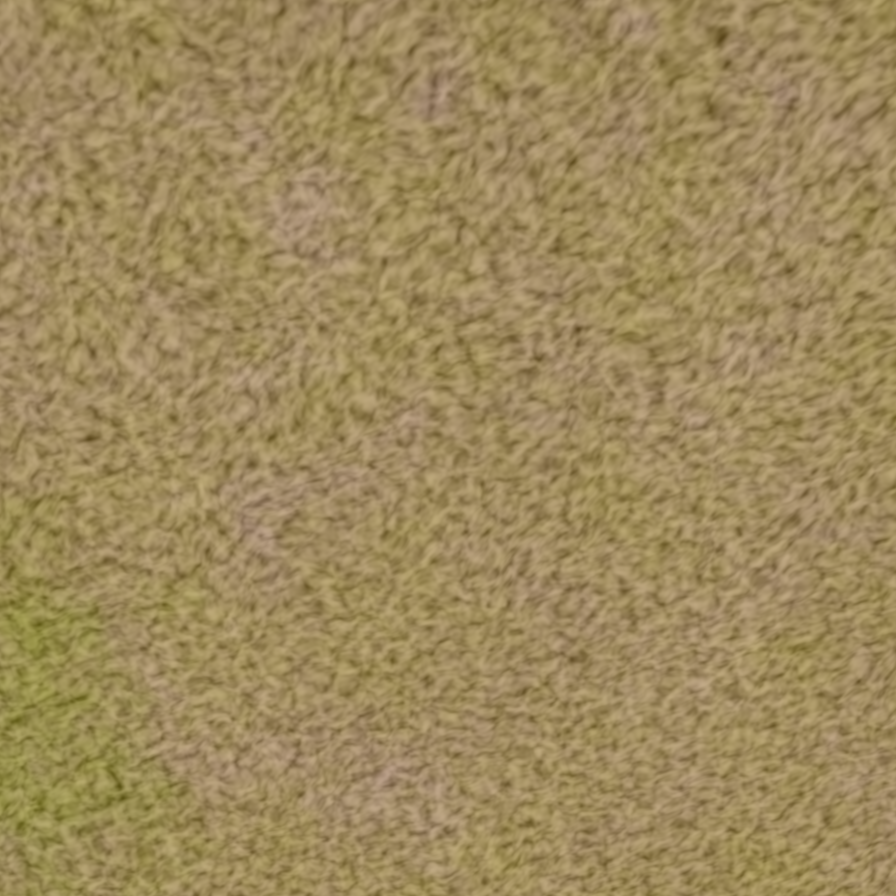
Write a WebGL 2 fragment shader that draws this texture.

```glsl
#version 300 es
precision highp float;

uniform vec2 u_resolution;
out vec4 fragColor;

const vec3 STRAW = vec3(0.623, 0.541, 0.367);      // mean dry grass colour
const vec3 SHADE = vec3(0.192, 0.188, 0.190);      // light to dark swing of the blades
const vec3 YELLOW_SHIFT = vec3(-0.012, 0.005, -0.052);
const vec3 GREEN_SHIFT = vec3(-0.055, 0.000, -0.095);
const vec3 GREY_SHIFT = vec3(0.016, 0.010, 0.045);

const vec2 BLADE_FREQ = vec2(58.0, 90.0);          // cells along and across a blade
const vec2 FINE_FREQ = vec2(112.0, 160.0);
const vec2 CLUMP_FREQ = vec2(24.0, 36.0);
const float STEEP_ANGLE = 0.85;
const float FLAT_ANGLE = 0.30;
const float FINE_GAIN = 0.52;
const float CLUMP_GAIN = 0.32;
const float SHADOW_SKEW = 0.35;
const float BEND = 0.010;                          // wander of blade directions
const float RUFFLE = 0.0045;                       // break-up of single blades
const float NEAR_SCALE = 1.22;                     // grain density at the bottom
const float FAR_SCALE = 0.80;                      // grain density at the top

uint scramble(uint v) {
  v = v * 747796405u + 2891336453u;
  v = ((v >> ((v >> 28u) + 4u)) ^ v) * 277803737u;
  return (v >> 22u) ^ v;
}

vec2 gradientAt(ivec2 cell) {
  uint h = scramble(uint(cell.x) + scramble(uint(cell.y)));
  float a = float(h & 65535u) / 65536.0 * 6.28319;
  return vec2(cos(a), sin(a));
}

float gradientNoise(vec2 p) {
  vec2 base = floor(p);
  vec2 f = p - base;
  ivec2 c = ivec2(base);
  vec2 w = f * f * f * (f * (f * 6.0 - 15.0) + 10.0);
  float a = dot(gradientAt(c), f);
  float b = dot(gradientAt(c + ivec2(1, 0)), f - vec2(1.0, 0.0));
  float d = dot(gradientAt(c + ivec2(0, 1)), f - vec2(0.0, 1.0));
  float e = dot(gradientAt(c + ivec2(1, 1)), f - vec2(1.0, 1.0));
  return mix(mix(a, b, w.x), mix(d, e, w.x), w.y);
}

vec2 noisePair(vec2 p) {
  return vec2(gradientNoise(p + 3.1), gradientNoise(p + 57.4));
}

float fractalNoise(vec2 p) {
  float sum = 0.0;
  float gain = 1.0;
  for (int i = 0; i < 3; i++) {
    sum += gain * gradientNoise(p);
    p = mat2(1.6, 1.2, -1.2, 1.6) * p + 17.3;
    gain *= 0.6;
  }
  return sum;
}

// Noise stretched along a direction
float strands(vec2 p, float angle, vec2 freq, float seed) {
  float c = cos(angle), s = sin(angle);
  return gradientNoise(vec2(c * p.x + s * p.y, c * p.y - s * p.x) * freq + seed);
}

// Mix of two strand directions, keeping the contrast even
float crossedStrands(vec2 p, float flatness, vec2 freq, float seed) {
  float steep = strands(p, STEEP_ANGLE, freq, seed);
  float level = strands(p, FLAT_ANGLE, freq, seed + 41.7);
  return mix(steep, level, flatness) / length(vec2(flatness, 1.0 - flatness));
}

void main() {
  vec2 p = gl_FragCoord.xy / min(u_resolution.x, u_resolution.y);

  // Ground seen at a slant: finer grain towards the bottom
  float density = mix(NEAR_SCALE, FAR_SCALE, p.y);
  vec2 ground = vec2((p.x - 0.5) * density, p.y * 0.5 * (NEAR_SCALE + density));
  ground += BEND * noisePair(p * 9.0) + RUFFLE * noisePair(ground * 42.0);

  // Blades and their shadows
  float flatness = smoothstep(-0.35, 0.35, gradientNoise(p * 7.0 + 8.6) + 0.35 - 0.6 * p.y);
  float blades = crossedStrands(ground, flatness, BLADE_FREQ, 5.3);
  float fine = crossedStrands(ground, flatness, FINE_FREQ, 91.2);
  float clumps = crossedStrands(ground, flatness, CLUMP_FREQ, 133.8);
  float tone = blades + FINE_GAIN * fine + CLUMP_GAIN * clumps;
  tone -= SHADOW_SKEW * (tone * tone - 0.06);

  // Broad patches of colour
  float yellow = fractalNoise(p * 7.0 + 21.4) + 0.6 * gradientNoise(ground * 40.0 + 71.9);
  float grey = smoothstep(0.15, 0.65, fractalNoise(p * vec2(6.0, 9.0) + 203.6));
  float greenEdge = length((p - vec2(0.0, 0.14)) * vec2(1.0, 0.75));
  float green = 1.0 - smoothstep(0.0, 0.27, greenEdge + 0.15 * fractalNoise(p * 11.0 + 64.2));
  float patchTone = 0.09 * fractalNoise(p * 5.0 + 150.5) - 0.10 * smoothstep(0.75, 1.0, p.y);

  vec3 colour = STRAW + SHADE * (tone + patchTone);
  colour += YELLOW_SHIFT * yellow + GREY_SHIFT * grey * (1.0 - green) + GREEN_SHIFT * green;
  fragColor = vec4(clamp(colour, 0.0, 1.0), 1.0);
}
```
